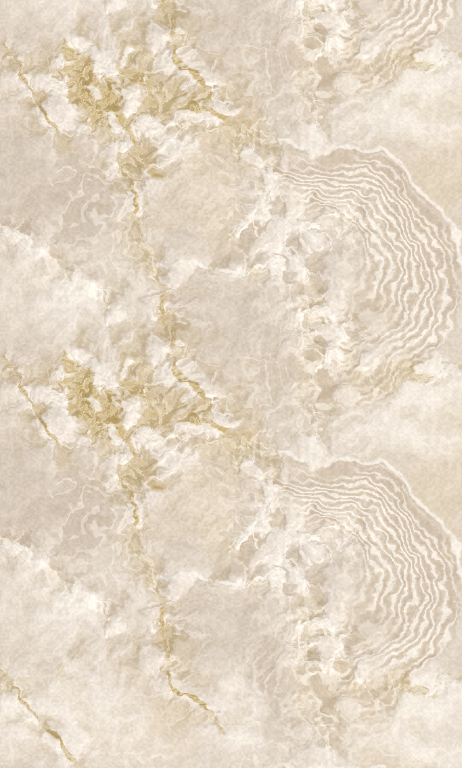
Reproduce this texture procedurally as a Shadertoy shader.

```glsl
// Cream onyx slab: cloudy stone, ragged veins, gold clusters and a banded agate fan.
// Noise wraps in y so the slab repeats down the canvas; bowed veins and bands are
// drawn in warped tile space, and the last partial repeat is altered.

const vec2  REPEATS    = vec2(1.474, 2.461);  // canvas size in tile heights
const vec3  STONE      = vec3(0.890, 0.842, 0.785);
const vec3  PALE       = vec3(0.975, 0.940, 0.895);
const vec3  SHADE      = vec3(0.790, 0.722, 0.645);
const vec3  TAN        = vec3(0.890, 0.828, 0.735);
const vec3  GOLD       = vec3(0.840, 0.750, 0.570);
const vec3  DARK_GOLD  = vec3(0.700, 0.590, 0.350);
const vec2  FAN_CENTRE = vec2(0.96, 0.83);
const float FAN_RADIUS = 0.51;
const float BAND_FREQ  = 215.0;
const float BROAD_WARP = 0.13;
const float FINE_WARP  = 0.05;
const float RELIEF     = 0.55;
const float GRAIN      = 0.06;

float hash(vec2 c) { return fract(sin(dot(c, vec2(127.1, 311.7))) * 43758.5453); }

// Value noise with n cells per tile, wrapping in y
float noise(vec2 t, float n) {
    vec2 p = t * n, i = floor(p), f = fract(p);
    f = f * f * (3.0 - 2.0 * f);
    float y0 = mod(i.y, n), y1 = mod(i.y + 1.0, n);
    return mix(mix(hash(vec2(i.x, y0)), hash(vec2(i.x + 1.0, y0)), f.x),
               mix(hash(vec2(i.x, y1)), hash(vec2(i.x + 1.0, y1)), f.x), f.y);
}

// Layered noise; seed slides it sideways
float fbm(vec2 t, float n, float seed) {
    float sum = 0.0, amp = 0.52;
    t.x += seed;
    for (int i = 0; i < 5; i++) {
        sum += amp * noise(t, n);
        t.x += 3.7;
        n *= 2.0;
        amp *= 0.5;
    }
    return sum;
}

// Offset to a centre, wrapped to the nearest repeat
vec2 toCentre(vec2 q, vec2 c) {
    vec2 d = q - c;
    d.y -= round(d.y);
    return d;
}

// Soft patch at (x, y) with size (w, h)
float blob(vec2 q, float x, float y, float w, float h) {
    vec2 d = toCentre(q, vec2(x, y)) / vec2(w, h);
    return exp(-dot(d, d));
}

// Bowed vein between ends.xy and ends.zw: core line, one-sided shadow, crust
vec3 vein(vec2 q, vec4 ends, float bow, float width) {
    vec2 ab = ends.zw - ends.xy, d = toCentre(q, 0.5 * (ends.xy + ends.zw));
    float h = dot(d, ab) / dot(ab, ab) + 0.5;
    float s = (d.x * ab.y - d.y * ab.x) / length(ab) - bow * 4.0 * h * (1.0 - h);
    float fade = smoothstep(0.0, 0.15, h) * smoothstep(1.0, 0.85, h);
    float shadow = smoothstep(0.0, 0.012, s) * exp(-max(s, 0.0) / 0.05);
    return fade * vec3(smoothstep(width, width * 0.3, abs(s)), shadow, exp(-abs(s) / (width * 5.0)));
}

void mainImage(out vec4 fragColor, in vec2 fragCoord) {
    vec2 uv = fragCoord / iResolution.xy;
    vec2 t = vec2(uv.x, 1.0 - uv.y) * REPEATS;
    float late = smoothstep(1.98, 2.25, t.y), early = 1.0 - late;

    // Ragged warp
    vec2 q = t + BROAD_WARP * (vec2(fbm(t, 4.0, 0.0), fbm(t, 4.0, 9.3)) - 0.5)
               + FINE_WARP * (vec2(fbm(t, 24.0, 5.1), fbm(t, 24.0, 14.0)) - 0.5);
    q.x += late * 0.05 * sin(t.y * 7.0);
    float cloud = fbm(q, 3.0, late * 0.2);
    float detail = fbm(q, 16.0, 21.0);
    float slope = detail - fbm(q + 0.007, 16.0, 21.0);
    float lace = smoothstep(0.06, 0.01, abs(fbm(q, 13.0, 31.0) - 0.5));

    // Cloudy ground
    float pale = blob(q, 0.17, 0.94, 0.24, 0.12) + blob(q, 1.25, 0.09, 0.16, 0.14)
               + blob(q, 1.32, 0.38, 0.24, 0.07) + blob(q, 1.34, 1.22, 0.2, 0.1)
               + late * (blob(q, 0.74, 0.28, 0.1, 0.18) + blob(q, 0.2, 0.3, 0.3, 0.2));
    float grey = blob(q, 0.25, 0.62, 0.17, 0.2) + blob(q, 0.8, 0.2, 0.2, 0.15)
               + blob(q, 0.7, 1.05, 0.2, 0.16);
    vec3 col = mix(STONE, TAN, 0.8 * smoothstep(0.48, 0.68, cloud));
    col = mix(col, SHADE, 0.35 * min(grey, 1.0) + 0.35 * smoothstep(0.48, 0.28, cloud));
    col = mix(col, PALE, min(pale * (0.1 + 1.4 * detail), 0.9));
    float contour = smoothstep(0.5, 0.95, sin(cloud * 80.0 + detail * 3.0));
    col = mix(col, PALE, 0.5 * contour * smoothstep(0.45, 0.75, noise(q, 5.0)));

    // Agate fan: tan body, broken cream bands, bright rim
    vec2 fan = toCentre(q, FAN_CENTRE);
    float r = length(fan * vec2(1.0, mix(1.0, 1.32, smoothstep(0.15, -0.1, fan.y))));
    float edge = r - FAN_RADIUS;
    float side = smoothstep(-0.12, 0.12, fan.x + 0.15 * smoothstep(0.0, -0.3, fan.y));
    float body = side * smoothstep(0.01, -0.02, edge) * smoothstep(0.12, 0.25, r);
    float wave = sin((r + 0.12 * cloud) * BAND_FREQ + 8.0 * detail);
    float bands = body * smoothstep(0.25, 0.55, 0.6 * noise(q, 9.0) + 0.7 * fan.x);
    float rim = side * smoothstep(0.2, 0.0, fan.y);
    col = mix(col, mix(TAN, SHADE, 0.3), 0.7 * body);
    col = mix(col, PALE, bands * smoothstep(0.1, 0.8, wave));
    col = mix(col, SHADE, 0.5 * bands * smoothstep(-0.3, -0.95, wave));
    col = mix(col, SHADE, 0.6 * rim * smoothstep(0.0, -0.01, edge) * exp(-abs(edge) / 0.04));
    col = mix(col, PALE, rim * smoothstep(0.014, 0.003, abs(edge - 0.008)));

    // Cream veins, then gold-bearing veins
    vec3 cream = vein(q, vec4(0.96, -0.1, 1.04, 0.5), 0.02, 0.012)
               + vein(q, vec4(0.48, 0.85, 0.95, 0.88), -0.01, 0.006)
               + vein(q, vec4(0.82, 0.8, 1.24, 1.3), 0.05, 0.018)
               + vein(q, vec4(-0.08, 0.72, 0.42, 1.06), 0.02, 0.01)
               + vein(q, vec4(0.92, 0.43, 0.71, 0.83), 0.02, 0.014)
               + early * vein(q, vec4(0.38, 0.56, 0.95, 0.46), 0.06, 0.014);
    vec3 rich = vein(q, vec4(-0.05, 0.08, 0.2, 0.53), 0.02, 0.01)
              + vein(q, vec4(0.39, 0.45, 0.56, 1.12), -0.01, 0.01)
              + vein(q, vec4(0.52, 0.98, 0.68, 1.38), -0.02, 0.01)
              + early * vein(q, vec4(0.15, 0.1, 0.54, 0.58), 0.03, 0.018)
              + early * vein(q, vec4(0.36, 0.16, 0.86, 0.46), -0.03, 0.014);
    float patchy = smoothstep(0.42, 0.56, detail);
    float cluster = early * blob(q, 0.31, 0.28, 0.15, 0.14) + 0.7 * blob(q, 1.4, 0.17, 0.13, 0.05);
    float crust = min(cream.z + rich.z + cluster + blob(q, 0.98, 0.74, 0.2, 0.1), 1.0);
    col = mix(col, SHADE, min(0.6 * cream.y + 0.4 * rich.y, 0.75));
    col = mix(col, PALE, crust * max(lace, 0.7 * smoothstep(0.5, 0.6, detail)));
    col = mix(col, PALE, min(cream.x, 1.0) * (0.45 + 0.5 * patchy));

    // Gold crystals
    float gold = min(rich.x * patchy + (cluster + 0.5 * rich.z + 0.2 * cream.z)
                     * smoothstep(0.52, 0.42, detail) * 0.8, 1.0);
    col = mix(col, GOLD, 0.75 * gold);
    col = mix(col, DARK_GOLD, 0.6 * gold * smoothstep(0.01, 0.05, abs(slope)));
    col = mix(col, DARK_GOLD, 0.8 * blob(q, 0.53, 0.55, 0.022, 0.016));

    // Lit crystal relief and fine mineral grain
    col += RELIEF * slope * (0.3 + 0.7 * crust) + GRAIN * (noise(t, 150.0) - 0.5);
    fragColor = vec4(clamp(col, 0.0, 1.0), 1.0);
}
```
